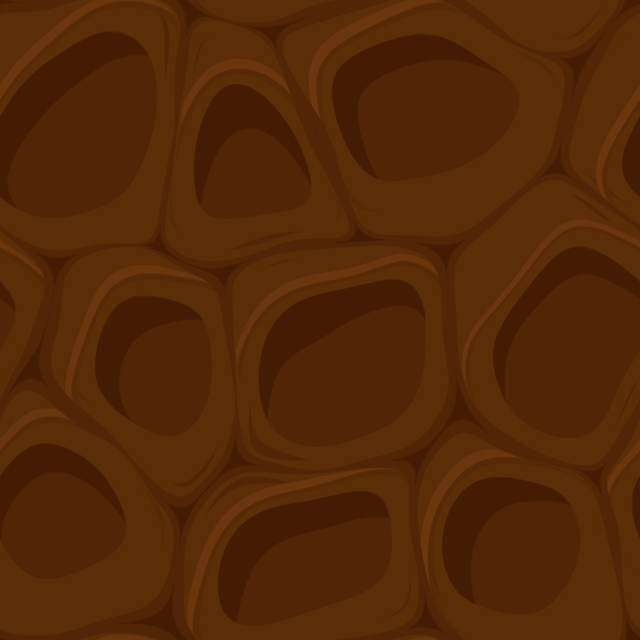
Write a Shadertoy shader that draws this texture.

```glsl
// Cartoon cave rock: egg-shaped hollows in broad rims, split by tapering cracks.
// A wrapped, weighted Voronoi pattern gives each cell a smooth edge distance;
// flat tones are cut from it, and shifted copies make shadows and highlights.

#define CELLS 3.0        // cells per canvas side
#define JITTER 0.7       // seed scatter, in cells
#define SIZE_SPREAD 0.025 // difference in cell weight
#define WARP 0.05        // bending of all outlines
#define HOLE 0.034       // field value where a hollow begins
#define ROUNDNESS 0.032  // corner softness of hollows
#define SQUEEZE 2.0      // flattening of hollows along the light
#define GROOVE 0.008     // half width of cracks
#define SHADOW 0.066     // reach of the shadow in a hollow
#define LIP 0.045        // distance of the highlight from the hollow
#define SHINE 0.018      // thickness of the highlight

const vec3 FLOOR_TONE = vec3(0.316, 0.145, 0.02);
const vec3 RIM_TONE = vec3(0.36, 0.182, 0.03);
const vec3 DARK_TONE = vec3(0.27, 0.11, 0.01);
const vec3 SHINE_TONE = vec3(0.42, 0.21, 0.05);

vec2 hash2(vec2 p) {
    vec2 s = vec2(dot(p, vec2(127.1, 311.7)), dot(p, vec2(269.5, 183.3)));
    return fract(sin(s) * 43758.55);
}

float cornerSlope(vec2 cell, vec2 f, vec2 corner, float period) {
    vec2 g = hash2(mod(cell + corner, period) + period * 7.0) * 2.0 - 1.0;
    return dot(g, f - corner);
}

// Gradient noise that repeats once per canvas
float noise(vec2 uv, float period) {
    vec2 p = uv * period, c = floor(p), f = p - c;
    vec2 u = f * f * f * (f * (f * 6.0 - 15.0) + 10.0);
    float low = mix(cornerSlope(c, f, vec2(0, 0), period),
                    cornerSlope(c, f, vec2(1, 0), period), u.x);
    float high = mix(cornerSlope(c, f, vec2(0, 1), period),
                     cornerSlope(c, f, vec2(1, 1), period), u.x);
    return mix(low, high, u.y);
}

// Rows are sheared so that CELLS rows shift by one whole cell
vec2 wrapId(vec2 id) {
    return mod(vec2(id.x + floor(id.y / CELLS), id.y), CELLS);
}

// Seed position in xy, weight in z
vec3 seed(vec2 id) {
    vec2 key = wrapId(id);
    vec2 place = id + 0.5 + vec2(id.y / CELLS, 0.0) + JITTER * (hash2(key + 3.0) - 0.5);
    return vec3(place / CELLS, SIZE_SPREAD * hash2(key + 17.0).x);
}

float power(vec2 p, vec3 s) {
    vec2 v = p - s.xy;
    return dot(v, v) - s.z;
}

vec2 nearestCell(vec2 p) {
    float row = floor(p.y * CELLS);
    vec2 base = vec2(floor(p.x * CELLS - row / CELLS), row), best = base;
    float least = 1e5;
    for (int y = -2; y <= 2; y++)
    for (int x = -2; x <= 2; x++) {
        vec2 id = base + vec2(x, y);
        float d = power(p, seed(id));
        if (d < least) { least = d; best = id; }
    }
    return best;
}

// Distance inward from the border of one cell, corners rounded by k
float inset(vec2 p, vec2 home, float k) {
    vec3 a = seed(home);
    float own = power(p, a), sum = 0.0;
    for (int y = -2; y <= 2; y++)
    for (int x = -2; x <= 2; x++) {
        if (x == 0 && y == 0) continue;
        vec3 b = seed(home + vec2(x, y));
        float edge = (power(p, b) - own) / (2.0 * length(b.xy - a.xy));
        sum += exp(-edge / k);
    }
    return -k * log(sum);
}

// Inset flattened along the light and narrowed at one end, like an egg
float eggInset(vec2 p, vec2 home, vec2 light) {
    vec2 r = p - seed(home).xy;
    float across = dot(r, light), along = dot(r, vec2(light.y, -light.x));
    float taper = max(1.0 - 4.0 * along, 0.3);
    return inset(p, home, ROUNDNESS) - SQUEEZE * taper * across * across;
}

float cover(float d) {
    float soft = 1.0 / iResolution.y;
    return smoothstep(-soft, soft, d);
}

void mainImage(out vec4 fragColor, in vec2 fragCoord) {
    vec2 uv = fragCoord / iResolution.y;
    vec2 p = uv + WARP * vec2(noise(uv, 4.0), noise(uv, 5.0));
    vec2 home = nearestCell(p);
    vec2 mood = hash2(wrapId(home) + 31.0);

    // Light comes from the upper left, a little different in each hollow
    float angle = 2.1 + 0.8 * (mood.x - 0.5);
    vec2 light = vec2(cos(angle), sin(angle));
    float strength = mix(0.45, 1.3, mood.y);
    float shine = min(strength, 1.1);

    // Distances for the cracks, the hollow and its shifted copies
    vec2 q = p + light * 0.005;
    float border = inset(p, home, 0.016);
    float hollow = eggInset(q, home, light);
    float lit = eggInset(q + light * SHADOW * strength, home, light);
    float inner = eggInset(q + light * SHINE * shine, home, light);
    float lip = HOLE - LIP;

    // Rim with short creases
    vec3 color = RIM_TONE;
    float crease = 0.02 * (noise(uv, 6.0) - 0.18) - abs(border - 0.022);
    color = mix(color, FLOOR_TONE, cover(crease));

    // Highlight crescent and the half tone beneath it
    vec3 halfTone = mix(RIM_TONE, FLOOR_TONE, 0.5);
    float band = cover(hollow - lip) * cover(border - 0.008);
    color = mix(color, halfTone, band * cover(lip + 0.011 * shine - inner));
    color = mix(color, SHINE_TONE, band * cover(lip - inner));

    // Hollow floor and cast shadow
    vec3 bottom = mix(DARK_TONE, FLOOR_TONE, cover(lit - HOLE));
    color = mix(color, bottom, cover(hollow - HOLE));

    // Cracks of uneven width, with dark pits where they meet
    float vary = noise(uv, 7.0);
    color = mix(color, FLOOR_TONE, cover(GROOVE * (0.95 + 2.6 * vary) - border));
    color = mix(color, DARK_TONE, cover(-0.0024 + 0.004 * vary - border));

    fragColor = vec4(color, 1.0);
}
```
